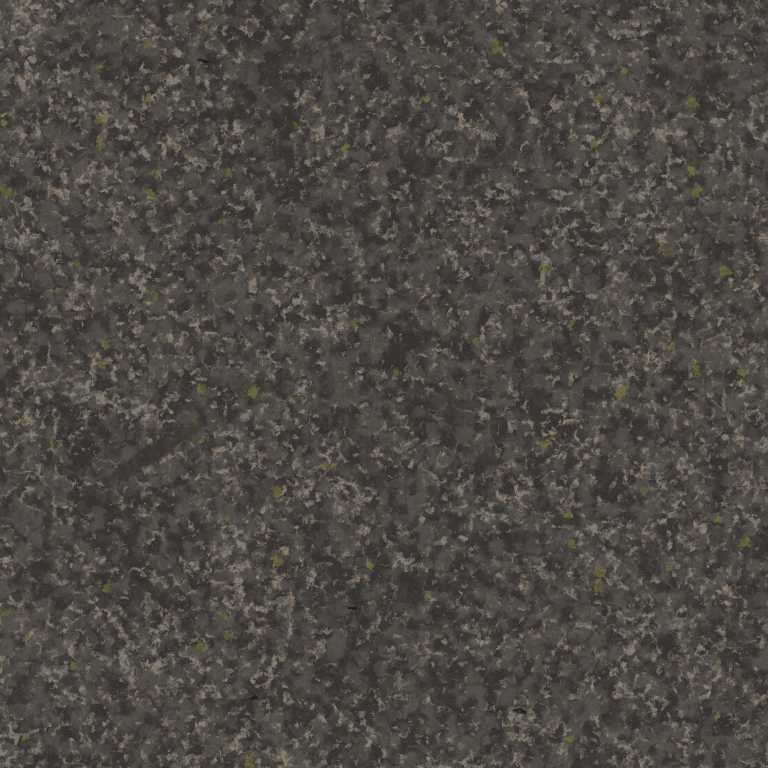
A three.js fragment shader for this texture:

```glsl
// Weathered dark stone: mottled charcoal ground with small grey flakes, fine
// pale crumbs in loose clusters, sparse olive lichen and a few dark scars.
// Built from layered value noise, warped cells and scattered distance shapes.
varying vec2 vUv;

float hash(vec2 p) {
  vec3 q = fract(vec3(p.xyx) * 0.1031);
  q += dot(q, q.yzx + 33.33);
  return fract((q.x + q.y) * q.z);
}

vec2 hash2(vec2 p) {
  return vec2(hash(p), hash(p + 57.3));
}

float noise(vec2 p) {
  vec2 i = floor(p);
  vec2 f = fract(p);
  f = f * f * (3.0 - 2.0 * f);
  float low = mix(hash(i), hash(i + vec2(1.0, 0.0)), f.x);
  float high = mix(hash(i + vec2(0.0, 1.0)), hash(i + 1.0), f.x);
  return mix(low, high, f.y);
}

// Four rotated octaves, normalised to 0..1
float fbm(vec2 p) {
  float sum = 0.0;
  float total = 0.0;
  float amp = 0.5;
  for (int i = 0; i < 4; i++) {
    sum += amp * noise(p);
    total += amp;
    amp *= 0.58;
    p = mat2(0.8, 0.6, -0.6, 0.8) * p * 2.03 + 17.7;
  }
  return sum / total;
}

// Nearest cell: x is the gap to its border, y a random value of the cell
vec2 flakeCell(vec2 p) {
  vec2 cell = floor(p);
  float nearest = 9.0;
  float second = 9.0;
  float id = 0.0;
  for (int y = -1; y <= 1; y++) {
    for (int x = -1; x <= 1; x++) {
      vec2 c = cell + vec2(float(x), float(y));
      float d = length(c + hash2(c) - p);
      if (d < nearest) {
        second = nearest;
        nearest = d;
        id = hash(c + 91.7);
      } else {
        second = min(second, d);
      }
    }
  }
  return vec2(second - nearest, id);
}

// Irregular spots, one for a few of the grid cells
float lichen(vec2 p, float chance) {
  vec2 cell = floor(p);
  vec2 centre = 0.3 + 0.4 * hash2(cell + 5.1);
  float radius = 0.06 + 0.16 * hash(cell + 23.9);
  float d = length(fract(p) - centre) + 0.6 * (fbm(p * 4.5) - 0.5);
  return step(hash(cell + 71.3), chance) * (1.0 - smoothstep(radius - 0.06, radius + 0.03, d));
}

// Tapered stroke about the origin
float scar(vec2 p, float angle, vec2 size) {
  float c = cos(angle);
  float s = sin(angle);
  vec2 q = vec2(c * p.x + s * p.y, c * p.y - s * p.x) / size;
  return 1.0 - smoothstep(0.55, 1.0, length(q));
}

void main() {
  vec2 ragged = vec2(fbm(vUv * 120.0), fbm(vUv * 120.0 + 40.0)) - 0.5;
  vec2 p = vUv + 0.009 * ragged;
  float broad = fbm(vUv * 6.0 + 3.0);
  float cluster = fbm(vUv * 30.0 + 11.0);

  // Mottled ground
  float mottle = fbm(p * 80.0 + 60.0) + 0.15 * (broad - 0.5);
  vec3 color = mix(vec3(0.215, 0.205, 0.197), vec3(0.325, 0.308, 0.288), smoothstep(0.28, 0.74, mottle));

  // Flat flakes, some grey and some dark
  vec2 flake = flakeCell(p * 58.0);
  float body = smoothstep(0.0, 0.22, flake.x);
  color = mix(color, vec3(0.325, 0.313, 0.298), 0.55 * body * smoothstep(0.68, 0.85, flake.y));
  color = mix(color, vec3(0.22, 0.21, 0.202), 0.55 * body * (1.0 - smoothstep(0.12, 0.28, flake.y)));

  // Pale crumbs, warm or grey, with brighter cores
  float crumb = fbm(p * 140.0 + 130.0) + 0.36 * (cluster - 0.5) + 0.2 * (broad - 0.5);
  float warmth = smoothstep(0.35, 0.65, fbm(vUv * 60.0 + 210.0));
  vec3 pale = mix(vec3(0.388, 0.374, 0.35), vec3(0.412, 0.374, 0.334), warmth);
  color = mix(color, pale, 0.85 * smoothstep(0.53, 0.68, crumb));
  color = mix(color, pale * 1.28, smoothstep(0.66, 0.82, crumb));

  // Olive lichen, thicker in some regions
  float spots = lichen(vUv * 31.0 + 0.4, 0.05 + 0.12 * smoothstep(0.4, 0.65, broad));
  color = mix(color, vec3(0.41, 0.4, 0.23) * (0.75 + 0.5 * fbm(p * 150.0)), 0.8 * spots);

  // One shallow gouge and a few small pits
  color = mix(color, vec3(0.225, 0.214, 0.202), 0.7 * scar(p - vec2(0.2, 0.41), 0.57, vec2(0.1, 0.015)));
  for (int i = 0; i < 4; i++) {
    vec2 spot = hash2(vec2(float(i) * 7.0 + 2.0, 19.0));
    color = mix(color, vec3(0.1, 0.095, 0.09), 0.8 * scar(p - spot, -0.15, vec2(0.01, 0.003)));
  }

  // Fine grain
  color *= 1.0 + 0.1 * (noise(vUv * 380.0) - 0.5);
  gl_FragColor = vec4(color, 1.0);
}
```
